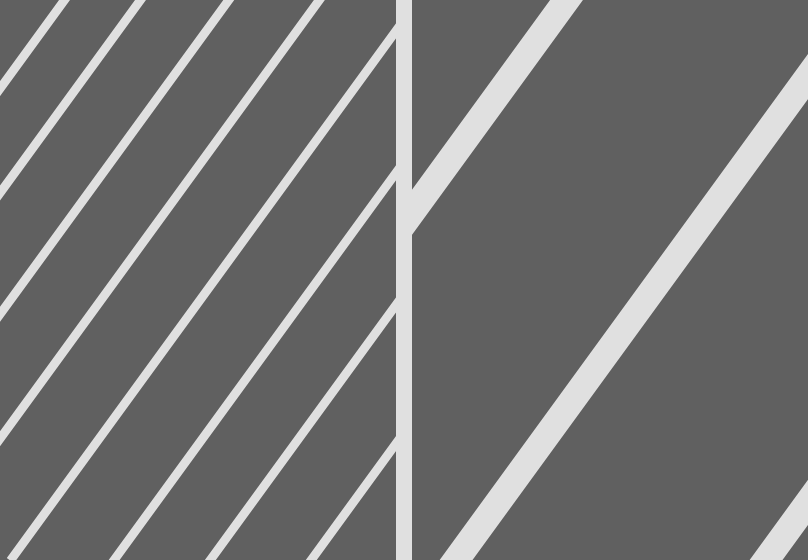
Left, the full canvas; right, a detail of the centre.
Write a WebGL 2 fragment shader that draws this pattern.

```glsl
#version 300 es
precision highp float;

uniform vec2 u_resolution;
out vec4 fragColor;

// Horizontal position of a stripe on the top edge, with uneven spacing
float stripeStart(float i) {
    float a = i * 3.14159 / 7.0;
    float drift = 0.0413 * sin(a) + 0.0115 * sin(2.0 * a)
                + 0.0015 * sin(3.0 * a) + 0.0037 * sin(5.0 * a);
    return 0.1152 + 0.1669 * i - drift;
}

void main() {
    vec2 p = gl_FragCoord.xy / u_resolution.y;
    p.x *= 0.707 * u_resolution.y / u_resolution.x;
    float blur = 0.6 / u_resolution.y;

    // Axes along and across the stripes
    vec2 along = normalize(vec2(1.0, 1.374));
    vec2 across = vec2(along.y, -along.x);

    // Eight diagonal stripes
    float stripes = 0.0;
    for (int i = 0; i < 8; i++) {
        vec2 top = vec2(stripeStart(float(i)), 1.0);
        float d = abs(dot(p - top, across)) - 0.0079;
        stripes = max(stripes, 1.0 - smoothstep(-blur, blur, d));
    }

    // Square-cut end in the lower left corner
    stripes *= smoothstep(-blur, blur, dot(p, along) - 0.01);

    vec3 asphalt = vec3(0.378);
    vec3 paint = vec3(0.88);
    fragColor = vec4(mix(asphalt, paint, stripes), 1.0);
}
```
